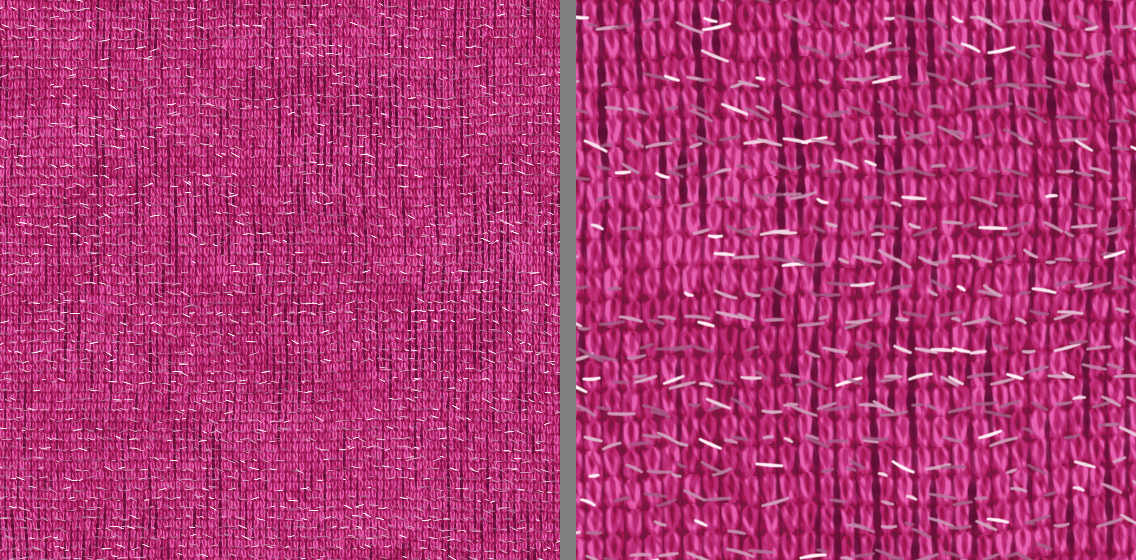
Left: the whole. Right: its middle third, enlarged.
A three.js fragment shader for this texture:

```glsl
// Magenta knit with fine upright ribs and scattered silver threads.
// Each grid cell holds a rough teardrop yarn loop; noise opens short broken gaps
// between ribs, and a neighbour loop lays fine slanted metal along the row seams.
varying vec2 vUv;

const vec2 GRID = vec2(86.0, 57.0);        // stitches across and down
const float ASPECT = 1.51;                 // stitch height over width
const vec2 WOBBLE = vec2(0.006, 0.009);    // bending of ribs and rows
const float COLUMN_SHIFT = 0.20;           // uneven stitch height per rib
const float LOOP_WIDTH = 0.19;
const float YARN_RADIUS = 0.23;
const float STITCH_VARIATION = 0.22;
const float FIBRE_GRAIN = 0.58;
const float SOFT_LIGHT = 0.17;
const float GAP_WIDTH = 0.24;
const float THREAD_DENSITY = 0.88;
const float THREAD_RADIUS = 0.060;
const float THREAD_SOFTNESS = 0.09;

const vec3 GAP_COLOR = vec3(0.36, 0.05, 0.20);
const vec3 DEEP_PINK = vec3(0.49, 0.09, 0.26);
const vec3 DARK_PINK = vec3(0.64, 0.08, 0.31);
const vec3 MID_PINK = vec3(0.74, 0.17, 0.46);
const vec3 LIGHT_PINK = vec3(0.91, 0.38, 0.69);
const vec3 DULL_SILVER = vec3(0.65, 0.38, 0.54);
const vec3 PALE_SILVER = vec3(0.83, 0.64, 0.75);
const vec3 GLINT = vec3(1.0, 0.94, 0.96);

float hash(vec2 p) {
  vec3 q = fract(vec3(p.xyx) * 0.1031);
  q += dot(q, q.yzx + 33.33);
  return fract((q.x + q.y) * q.z);
}

float noise(vec2 p) {
  vec2 i = floor(p);
  vec2 f = fract(p);
  f = f * f * (3.0 - 2.0 * f);
  float low = mix(hash(i), hash(i + vec2(1.0, 0.0)), f.x);
  float high = mix(hash(i + vec2(0.0, 1.0)), hash(i + 1.0), f.x);
  return mix(low, high, f.y);
}

vec3 yarnColor(float tone) {
  vec3 c = mix(DEEP_PINK, DARK_PINK, smoothstep(0.02, 0.27, tone));
  c = mix(c, MID_PINK, smoothstep(0.22, 0.50, tone));
  return mix(c, LIGHT_PINK, smoothstep(0.54, 0.96, tone));
}

// Lit yarn with two strands that meet at the foot of the loop
float stitchTone(vec2 g) {
  float column = floor(g.x);
  g.y += COLUMN_SHIFT * (hash(vec2(column, 7.0)) - 0.5);
  vec2 id = floor(g);
  vec2 p = fract(g) - 0.5;
  p.x += 0.18 * (hash(id + 31.0) - 0.5) + 0.25 * p.y * (hash(id + 37.0) - 0.5);
  float spread = 0.08 + LOOP_WIDTH * smoothstep(-0.5, 0.1, p.y)
               * (1.0 - smoothstep(0.28, 0.55, p.y));
  float strand = 1.0 - smoothstep(0.03, YARN_RADIUS, abs(abs(p.x) - spread));
  float seam = smoothstep(0.28, 0.5, abs(p.y));
  float fibre = noise(g * vec2(3.3, 4.3) + vec2(0.0, p.x * 4.0));
  return 0.35 + 0.46 * strand - 0.26 * seam
       + STITCH_VARIATION * (hash(id) - 0.5) + FIBRE_GRAIN * (fibre - 0.5);
}

// Short dark openings between ribs, pinched and interrupted row by row
float ribGap(vec2 g) {
  float rib = floor(g.x + 0.5);
  float streak = noise(vec2(rib * 3.0, vUv.y * 14.0));
  float rowBreak = noise(vec2(rib * 5.0 + 2.0, g.y * 0.9));
  float region = noise(vUv * vec2(8.0, 5.0) + 12.0);
  float openness = smoothstep(0.48, 1.0, 0.64 * streak + 0.28 * region + 0.28 * rowBreak);
  float link = 0.5 + 0.5 * cos(6.28318 * g.y);
  float halfWidth = mix(0.06, GAP_WIDTH, openness) * (1.0 - 0.4 * link);
  float edge = abs(g.x - rib + 0.14 * (rowBreak - 0.5));
  float mask = 1.0 - smoothstep(halfWidth - 0.05, halfWidth + 0.08, edge);
  return mask * mix(0.25 + 0.45 * rowBreak, 1.0, openness) * (1.0 - 0.25 * link);
}

// Composite the metallic strands of the surrounding stitches
vec3 addThreads(vec3 color, vec2 g) {
  vec2 base = floor(g);
  for (int j = -1; j <= 1; j++) {
    for (int i = -1; i <= 1; i++) {
      vec2 id = base + vec2(float(i), float(j));
      float patchiness = noise(id * vec2(0.13, 0.45) + 40.0);
      float present = step(hash(id + 3.0), THREAD_DENSITY * (0.25 + 1.5 * patchiness));
      vec2 center = id + vec2(hash(id + 11.0), 0.02 + 0.40 * hash(id + 17.0));
      vec2 d = (g - center) * vec2(1.0, ASPECT);
      float slope = mix(-0.60, 0.35, hash(id + 23.0));
      vec2 axis = normalize(vec2(1.0, slope));
      float reach = mix(0.18, 0.70, hash(id + 29.0));
      float along = clamp(dot(d, axis), -reach, reach);
      float bow = 0.09 * (hash(id + 53.0) - 0.5) * (1.0 - along * along / (reach * reach));
      float dist = length(d - axis * along - vec2(0.0, bow));
      float taper = 1.0 - 0.4 * abs(along) / reach;
      float cover = 1.0 - smoothstep(THREAD_RADIUS * taper - 0.02,
                                     THREAD_RADIUS * taper + THREAD_SOFTNESS, dist);
      float shine = hash(id + 47.0);
      vec3 metal = mix(DULL_SILVER, PALE_SILVER, smoothstep(0.25, 0.65, shine));
      metal = mix(metal, GLINT, smoothstep(0.72, 0.95, shine));
      color = mix(color, metal, cover * present * mix(0.8, 1.0, shine));
    }
  }
  return color;
}

void main() {
  // Gentle bending of the cloth
  vec2 bend = vec2(noise(vUv * vec2(5.0, 9.0)), noise(vUv * vec2(9.0, 5.0) + 20.0)) - 0.5;
  vec2 g = (vUv + bend * WOBBLE) * GRID;

  // Yarn, openings, then metal on top
  float softLight = SOFT_LIGHT * (noise(vUv * vec2(7.0, 13.0) + 5.0) - 0.5);
  vec3 color = yarnColor(stitchTone(g) + softLight);
  color = mix(color, GAP_COLOR, ribGap(g));
  color = addThreads(color, g);
  gl_FragColor = vec4(color, 1.0);
}
```
